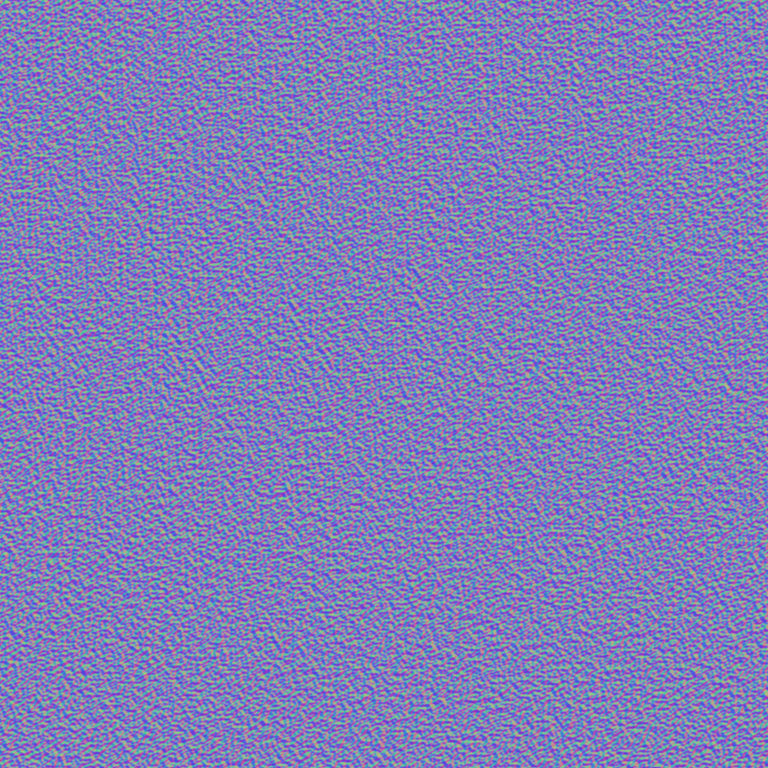
Reproduce this texture map procedurally as a WebGL 1 fragment shader.

```glsl
precision highp float;

// Relief map of a very fine, rough grain, coded as slope colours.
// Two layers of stretched gradient noise give analytic slopes; these are
// softly limited, averaged over a small footprint and mapped to a tilted hue plane.

uniform vec2 u_resolution;

const float GRAIN_CELLS = 270.0;   // fine noise cells across the canvas
const float GRAIN_ANGLE = 0.58;    // direction of the ridges, radians
const float GRAIN_STRETCH = 1.48;  // ridge length over ridge width
const float STEEPNESS = 1.3;       // slope of the relief
const float COARSE_SCALE = 0.53;   // frequency of the second layer
const float COARSE_WEIGHT = 0.55;  // slope share of the second layer
const float SOFTNESS = 0.002;      // averaging footprint in canvas units
const int TAPS = 3;                // samples per footprint side

const vec3 MEAN_COLOR = vec3(0.503, 0.500, 0.700);
const float SLOPE_CONTRAST = 0.355; // red and green swing per unit of slope
const float BLUE_TILT = 0.45;       // blue lost where red and green rise
const float BLUE_DOME = 0.25;       // blue gained on level ground
const float MEAN_LEVEL = 0.65;      // average upward part of the normal
const float TAU = 6.2831853;

float hash(vec2 p) {
  return fract(sin(dot(p, vec2(127.1, 311.7))) * 43758.5453);
}

// Random unit vector at a lattice point
vec2 latticeGradient(vec2 cell) {
  float angle = TAU * hash(cell);
  return vec2(cos(angle), sin(angle));
}

// Analytic derivative of gradient noise
vec2 noiseSlope(vec2 p) {
  vec2 cell = floor(p);
  vec2 f = p - cell;
  vec2 u = f * f * f * (f * (f * 6.0 - 15.0) + 10.0);
  vec2 du = 30.0 * f * f * (f * (f - 2.0) + 1.0);

  vec2 ga = latticeGradient(cell);
  vec2 gb = latticeGradient(cell + vec2(1.0, 0.0));
  vec2 gc = latticeGradient(cell + vec2(0.0, 1.0));
  vec2 gd = latticeGradient(cell + vec2(1.0, 1.0));

  float a = dot(ga, f);
  float b = dot(gb, f - vec2(1.0, 0.0));
  float c = dot(gc, f - vec2(0.0, 1.0));
  float d = dot(gd, f - vec2(1.0, 1.0));

  vec2 blended = mix(mix(ga, gb, u.x), mix(gc, gd, u.x), u.y);
  return blended + du * (u.yx * (a - b - c + d) + vec2(b, c) - a);
}

// Unit normal of the relief at a canvas position
vec3 grainNormal(vec2 p) {
  vec2 along = vec2(cos(GRAIN_ANGLE), sin(GRAIN_ANGLE));
  vec2 across = vec2(-along.y, along.x);
  vec2 q = GRAIN_CELLS * vec2(dot(p, along) / GRAIN_STRETCH, dot(p, across));

  // The coarse layer swaps and flips axes so the two lattices do not align
  vec2 slope = noiseSlope(q);
  mat2 turn = mat2(0.8, 0.6, -0.6, 0.8);
  slope += COARSE_WEIGHT * (noiseSlope(turn * q * COARSE_SCALE + vec2(37.3, 81.7)) * turn);

  // Turn the slope back from ridge space to canvas space
  slope = along * slope.x / GRAIN_STRETCH + across * slope.y;
  return normalize(vec3(-STEEPNESS * slope, 1.0));
}

// Slope to red and green, with blue falling along their sum
vec3 slopeColor(vec3 normal) {
  vec2 swing = SLOPE_CONTRAST * normal.xy;
  float blue = BLUE_DOME * (normal.z - MEAN_LEVEL) - BLUE_TILT * (swing.x + swing.y);
  return MEAN_COLOR + vec3(swing, blue);
}

void main() {
  vec2 p = gl_FragCoord.xy / min(u_resolution.x, u_resolution.y);

  // Average the normals over the footprint to smooth the edges
  vec3 normalSum = vec3(0.0);
  for (int j = 0; j < TAPS; j++) {
    for (int i = 0; i < TAPS; i++) {
      vec2 offset = (vec2(float(i), float(j)) + 0.5) / float(TAPS) - 0.5;
      normalSum += grainNormal(p + offset * SOFTNESS);
    }
  }
  gl_FragColor = vec4(slopeColor(normalSum / float(TAPS * TAPS)), 1.0);
}
```
